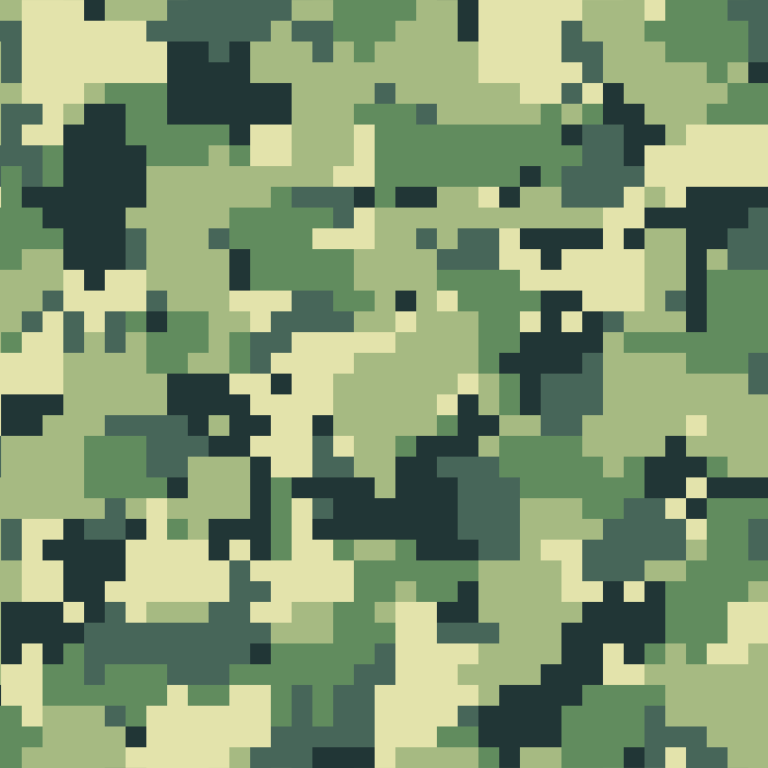
Give the GLSL for this pattern, as a Shadertoy shader.

```glsl
const float CELLS = 37.0;
const float EDGE_PIXELS = 1.1;
const float JITTER = 0.22;
const vec2 PATCH_FREQUENCY = vec2(0.18, 0.2);

const int TONES = 5;
const vec3 PALETTE[TONES] = vec3[TONES](
    vec3(0.65, 0.73, 0.51),   // sage
    vec3(0.38, 0.55, 0.37),   // leaf
    vec3(0.13, 0.21, 0.21),   // night
    vec3(0.89, 0.89, 0.67),   // cream
    vec3(0.28, 0.40, 0.35));  // slate

// Larger bias gives a tone a larger share
const float BIAS[TONES] = float[TONES](0.05, 0.0, -0.006, -0.014, -0.03);

// Integer hash of a lattice point and a seed, mapped to 0..1
float hash(ivec2 p, int seed) {
    uint h = uint(p.x) * 73856093u ^ uint(p.y) * 19349663u ^ uint(seed) * 83492791u;
    h = (h ^ (h >> 16)) * 0x7feb352du;
    h = (h ^ (h >> 15)) * 0x846ca68bu;
    h ^= h >> 16;
    return float(h >> 8) / 16777216.0;
}

float cornerSlope(ivec2 corner, vec2 offset, int seed) {
    float angle = 6.28319 * hash(corner, seed);
    return dot(vec2(cos(angle), sin(angle)), offset);
}

float gradientNoise(vec2 p, int seed) {
    ivec2 i = ivec2(floor(p));
    vec2 f = fract(p);
    vec2 u = f * f * f * (f * (f * 6.0 - 15.0) + 10.0);
    float bottom = mix(cornerSlope(i, f, seed),
                       cornerSlope(i + ivec2(1, 0), f - vec2(1, 0), seed), u.x);
    float top = mix(cornerSlope(i + ivec2(0, 1), f - vec2(0, 1), seed),
                    cornerSlope(i + ivec2(1, 1), f - vec2(1, 1), seed), u.x);
    return mix(bottom, top, u.y);
}

// Each tone has its own noise field; the strongest one claims the cell
vec3 cellColor(vec2 cell) {
    float strongest = -10.0;
    vec3 color = PALETTE[0];
    for (int k = 0; k < TONES; k++) {
        vec2 shift = float(k) * vec2(0.37, 0.61);
        float strength = gradientNoise(cell * PATCH_FREQUENCY + shift, 11 + k)
                       + JITTER * (hash(ivec2(cell), 41 + k) - 0.5)
                       + BIAS[k];
        if (strength > strongest) {
            strongest = strength;
            color = PALETTE[k];
        }
    }
    return color;
}

// Blends the four nearest cells over a thin band along their borders
vec3 smoothCells(vec2 p, float edgeWidth) {
    vec2 q = p - 0.5;
    vec2 cell = floor(q);
    vec2 t = clamp((fract(q) - 0.5) / edgeWidth + 0.5, 0.0, 1.0);
    vec3 bottom = mix(cellColor(cell), cellColor(cell + vec2(1, 0)), t.x);
    vec3 top = mix(cellColor(cell + vec2(0, 1)), cellColor(cell + vec2(1, 1)), t.x);
    return mix(bottom, top, t.y);
}

void mainImage(out vec4 fragColor, in vec2 fragCoord) {
    float cellsPerPixel = CELLS / iResolution.y;
    vec2 p = fragCoord * cellsPerPixel - vec2(0.05, 0.0);
    fragColor = vec4(smoothCells(p, EDGE_PIXELS * cellsPerPixel), 1.0);
}
```
